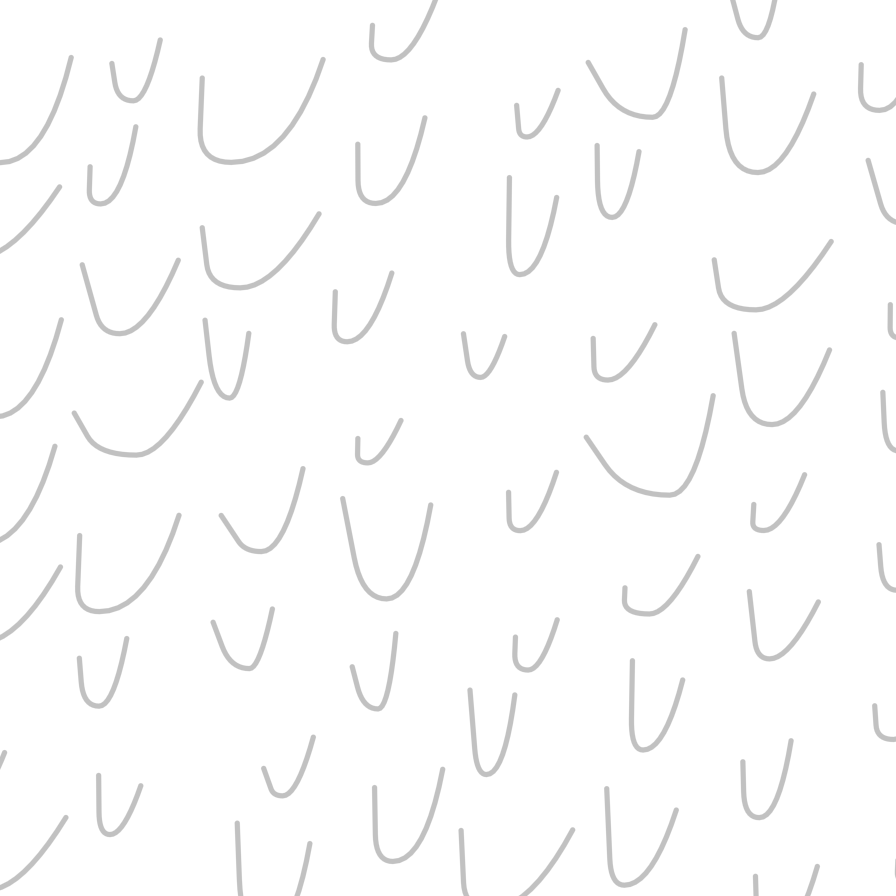
Reproduce this pattern procedurally as a Shadertoy shader.

```glsl
const vec3 PAPER = vec3(1.0);
const vec3 INK = vec3(0.755);
const float CELL = 1.0 / 7.0;
const float HALF_WIDTH = 0.0029;
const float GAP = 0.014;
const int CURVE_STEPS = 10;

// Two random values in 0..1 from a cell id and a channel number
vec2 hash2(vec2 id, float channel) {
    vec3 q = fract(vec3(id.xyx + channel * 7.13) * vec3(0.1031, 0.1030, 0.0973));
    q += dot(q, q.yzx + 33.33);
    return fract((q.xx + q.yz) * q.zy);
}

float segmentDistance(vec2 p, vec2 a, vec2 b) {
    vec2 pa = p - a, ba = b - a;
    return length(pa - ba * clamp(dot(pa, ba) / dot(ba, ba), 0.0, 1.0));
}

// Distance to a quadratic curve, walked in short segments
float curveDistance(vec2 p, vec2 a, vec2 control, vec2 b) {
    float d = 1e3;
    vec2 last = a;
    for (int i = 1; i <= CURVE_STEPS; i++) {
        float t = float(i) / float(CURVE_STEPS);
        vec2 next = mix(mix(a, control, t), mix(control, b, t), t);
        d = min(d, segmentDistance(p, last, next));
        last = next;
    }
    return d;
}

// Hand-drawn hook: steep left arm, round foot, flaring right arm
float hookDistance(vec2 p, vec2 id) {
    vec2 scale = hash2(id, 1.0);
    vec2 arms = hash2(id, 2.0);
    vec2 bend = hash2(id, 3.0);

    float width = 0.046 + 0.098 * scale.x * scale.x;
    float rightHeight = 0.042 + 0.042 * arms.x + 0.036 * scale.x;
    float leftHeight = min(rightHeight * mix(0.42, 1.3, arms.y), 0.125);

    vec2 size = vec2(width, max(leftHeight, rightHeight));
    vec2 room = max(vec2(CELL - GAP) - size, 0.0);
    p -= room * hash2(id, 4.0);

    // Skip hooks that cannot reach this point
    vec2 outside = max(abs(p - 0.5 * size) - 0.5 * size, 0.0);
    if (max(outside.x, outside.y) > 0.02) return 1e3;

    float lean = width * (0.36 * bend.x * bend.x - 0.03);
    vec2 leftTip = vec2(0.0, leftHeight);
    vec2 corner = vec2(lean, 0.0);
    vec2 shoulder = mix(corner, leftTip, mix(0.25, 0.55, bend.y));
    vec2 foot = vec2(lean + width * mix(0.18, 0.36, bend.y), 0.0);
    vec2 rightTip = vec2(width, rightHeight);
    vec2 flare = vec2(mix(foot.x, width, mix(0.4, 0.65, arms.x)), 0.0);

    float d = segmentDistance(p, leftTip, shoulder);
    d = min(d, curveDistance(p, shoulder, corner, foot));
    return min(d, curveDistance(p, foot, flare, rightTip));
}

// Nearest hook among neighbouring cells; each column slides by its own amount
float patternDistance(vec2 p) {
    float d = 1e3;
    float column = floor(p.x / CELL);
    for (int i = -1; i <= 1; i++) {
        float x = column + float(i);
        float slide = CELL * (0.5 * mod(x, 2.0) + 0.3 * hash2(vec2(x, 5.0), 5.0).x);
        float row = floor((p.y + slide) / CELL);
        for (int j = -1; j <= 1; j++) {
            vec2 id = vec2(x, row + float(j));
            vec2 local = p + vec2(0.0, slide) - id * CELL;
            d = min(d, hookDistance(local, id + 20.0));
        }
    }
    return d;
}

void mainImage(out vec4 fragColor, in vec2 fragCoord) {
    float pixel = 1.0 / min(iResolution.x, iResolution.y);
    vec2 p = fragCoord * pixel + vec2(0.06, 0.03);

    float d = patternDistance(p) - HALF_WIDTH;
    float ink = 1.0 - smoothstep(-0.75 * pixel, 0.75 * pixel, d);
    fragColor = vec4(mix(PAPER, INK, ink), 1.0);
}
```
